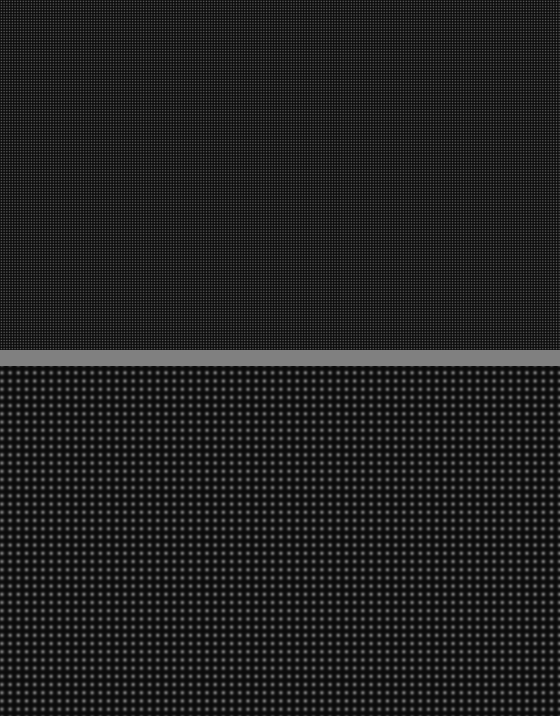
Top, the full canvas; bottom, a detail of the centre.
This pattern is drawn by a WebGL 2 fragment shader. Its source:

```glsl
#version 300 es
precision highp float;
// Fine, even grid of small soft grey dots on a near-black ground.

uniform vec2 u_resolution;
out vec4 fragColor;

const vec2 REPEATS = vec2(204.8, 128.0);   // dots across and down
const vec2 DOT_CENTRE = vec2(0.5);         // place of the dot in its cell
const float DOT_SIGMA = 0.172;             // dot softness, in cells
const vec3 GROUND = vec3(0.04);
const vec3 DOT_LIGHT = vec3(0.43);         // light added at the dot centre

// Gaussian dot, widened by the pixel footprint while keeping its total light.
float softDot(vec2 offset, vec2 pixelInCells) {
    float dotVariance = DOT_SIGMA * DOT_SIGMA;
    vec2 variance = dotVariance + pixelInCells * pixelInCells / 12.0;
    float gain = dotVariance / sqrt(variance.x * variance.y);
    return gain * exp(-0.5 * dot(offset * offset, 1.0 / variance));
}

// Sum of the dots in this cell and its neighbours, so no seam shows.
float dotGrid(vec2 cellPos, vec2 pixelInCells) {
    vec2 local = fract(cellPos) - DOT_CENTRE;
    float light = 0.0;
    for (int y = -1; y <= 1; y++) {
        for (int x = -1; x <= 1; x++) {
            light += softDot(local - vec2(x, y), pixelInCells);
        }
    }
    return light;
}

void main() {
    vec2 uv = gl_FragCoord.xy / u_resolution;
    vec2 pixelInCells = REPEATS / u_resolution;
    float light = dotGrid(uv * REPEATS, pixelInCells);
    fragColor = vec4(GROUND + DOT_LIGHT * light, 1.0);
}
```
